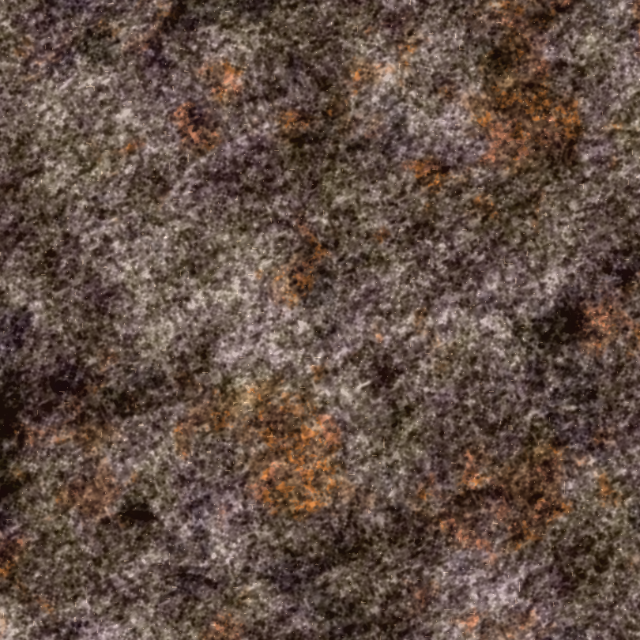
A Shadertoy shader for this texture:

```glsl
// Weathered rock: mottled grey-brown stone with fine grit, curved creases and rust spots.

float hash(vec2 p) {
    vec3 q = fract(vec3(p.xyx) * 0.1031);
    q += dot(q, q.yzx + 33.33);
    return fract((q.x + q.y) * q.z);
}

// Smooth value noise in -1..1
float noise(vec2 p) {
    vec2 cell = floor(p), f = fract(p);
    f = f * f * (3.0 - 2.0 * f);
    float low = mix(hash(cell), hash(cell + vec2(1, 0)), f.x);
    float high = mix(hash(cell + vec2(0, 1)), hash(cell + vec2(1, 1)), f.x);
    return 2.0 * mix(low, high, f.y) - 1.0;
}

float fbm(vec2 p, int octaves, float gain) {
    float sum = 0.0, amplitude = 1.0;
    for (int i = 0; i < octaves; i++) {
        sum += amplitude * noise(p);
        p = mat2(1.6, 1.2, -1.2, 1.6) * p + 17.3;
        amplitude *= gain;
    }
    return sum;
}

// Rough surface, slightly stretched along the rising diagonal
float rockHeight(vec2 p) {
    vec2 q = vec2(0.8 * p.x + 0.6 * p.y, 0.8 * p.y - 0.6 * p.x);
    return fbm(q * vec2(13.0, 19.0) + 40.0, 5, 0.62);
}

// Dark broken arcs, one candidate per cell
float creases(vec2 p) {
    p *= 5.0;
    vec2 home = floor(p);
    float dark = 0.0;
    for (int y = -1; y <= 1; y++)
    for (int x = -1; x <= 1; x++) {
        vec2 cell = home + vec2(x, y);
        vec2 center = cell + vec2(hash(cell + 71.0), hash(cell + 93.0));
        vec2 d = p - center;
        float radius = mix(0.2, 0.45, hash(cell + 115.0));
        float angle = mix(0.6, 2.3, hash(cell + 137.0));
        float facing = dot(d / max(length(d), 0.001), vec2(cos(angle), sin(angle)));
        float inset = radius - length(d);
        float edge = smoothstep(-0.02, 0.01, inset) * (1.0 - smoothstep(0.01, 0.12, inset));
        float present = step(0.5, hash(cell + 159.0));
        dark = max(dark, present * edge * smoothstep(0.4, 0.95, facing));
    }
    return dark;
}

void mainImage(out vec4 fragColor, in vec2 fragCoord) {
    vec2 uv = fragCoord / iResolution.y;

    // Gentle distortion of the larger forms
    vec2 warp = vec2(fbm(uv * 13.0 + 3.0, 3, 0.5), fbm(uv * 13.0 + 57.0, 3, 0.5));
    vec2 p = uv + 0.009 * warp;

    // Tone: pale and dark patches, side-lit relief, grit
    float patches = fbm(p * 8.0 + 8.0, 5, 0.68);
    float relief = rockHeight(p) - rockHeight(p + vec2(-0.004, 0.005));
    float grit = 0.6 * noise(uv * 78.0 + 11.0)
        + noise(mat2(0.8, 0.6, -0.6, 0.8) * uv * 128.0 + 20.0)
        + 1.1 * noise(mat2(0.9, -0.44, 0.44, 0.9) * uv * 230.0 + 31.0);
    float hollows = smoothstep(0.3, 0.95, fbm(p * 10.0 + 120.0, 4, 0.6));
    float tone = 0.25 + 0.95 * patches + 1.7 * relief + 1.12 * grit;
    tone -= 1.2 * hollows + 1.5 * creases(uv + 0.007 * warp);
    tone = clamp(tone, -2.6, 3.2);

    vec3 color = vec3(0.36, 0.292, 0.253) + tone * vec3(0.113, 0.112, 0.11) + 0.008 * tone * tone;

    // Faint tan to violet drift, cooler hollows
    float hue = fbm(p * 13.0 + 210.0, 4, 0.75);
    color += vec3(0.004, -0.006, 0.022) * hue;
    color += vec3(-0.02, -0.008, 0.012) * hollows;

    // Brown stains holding small clusters of orange rust
    float iron = fbm(p * 8.5 + 300.0, 4, 0.6);
    color *= mix(vec3(1.0, 1.0, 1.03), vec3(0.96, 0.82, 0.68), smoothstep(0.05, 0.8, iron));
    float clusters = smoothstep(0.15, 0.85, fbm(uv * 38.0 + 400.0, 4, 0.75));
    float rust = clusters * smoothstep(0.15, 0.75, iron);
    vec3 rustColor = mix(vec3(0.55, 0.33, 0.16), vec3(0.56, 0.36, 0.27), smoothstep(-0.3, 0.3, hue));
    color = mix(color, rustColor * (1.0 + 0.24 * tone), 0.8 * rust);

    // Sparse bright mineral flecks
    float fleck = smoothstep(0.84, 0.97, noise(uv * 170.0 + 500.0));
    color += 0.2 * fleck * vec3(1.0, 0.88, 0.72);

    fragColor = vec4(clamp(color, 0.03, 1.0), 1.0);
}
```
